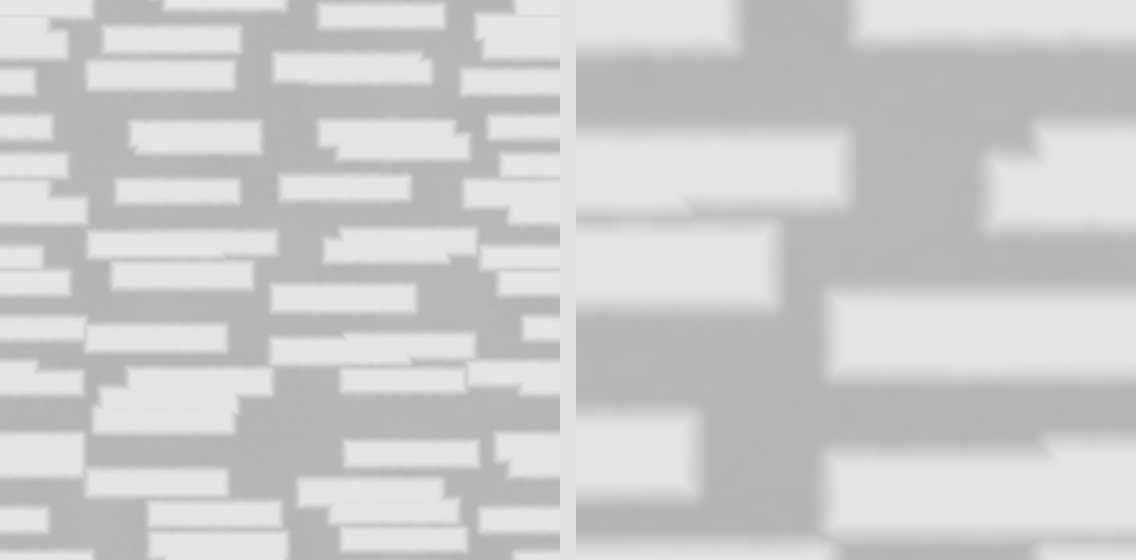
Left: the whole. Right: its middle third, enlarged.
Reproduce this pattern procedurally as a Shadertoy shader.

```glsl
// Soft pale horizontal bars scattered over a faintly mottled grey ground.
// Each cell of a wrapped 3 x 16 grid holds one bar with random offset and size;
// the nearest bar distance is blurred into a mask, so overlapping bars merge.

const vec3 GROUND = vec3(0.715);
const vec3 BAR = vec3(0.898);
const vec2 GRID = vec2(3.0, 16.0);
const vec2 PHASE = vec2(0.16, 0.0);   // canvas border runs through bar middles

float hash(vec2 p, float seed) {
    return fract(sin(dot(p, vec2(127.1, 311.7)) + seed * 74.7) * 43758.5453);
}

// Exact whole-number wrap, safe against rounding at the border
vec2 wrapCell(vec2 cell, vec2 period) {
    return floor(mod(cell + 0.5, period));
}

// Value noise that wraps after a whole number of cells
float tileNoise(vec2 uv, float period, float seed) {
    vec2 p = uv * period;
    vec2 cell = floor(p);
    vec2 f = fract(p);
    f = f * f * (3.0 - 2.0 * f);
    vec2 lo = wrapCell(cell, vec2(period));
    vec2 hi = wrapCell(cell + 1.0, vec2(period));
    float bottom = mix(hash(lo, seed), hash(vec2(hi.x, lo.y), seed), f.x);
    float top = mix(hash(vec2(lo.x, hi.y), seed), hash(hi, seed), f.x);
    return mix(bottom, top, f.y);
}

// Signed distance to a box with rounded corners
float roundedBox(vec2 p, vec2 halfSize, float radius) {
    vec2 q = abs(p) - halfSize + radius;
    return length(max(q, 0.0)) + min(max(q.x, q.y), 0.0) - radius;
}

// Distance to the nearest bar, searching the neighbouring cells
float barDistance(vec2 uv, vec2 grid, vec2 jitter) {
    vec2 home = floor(uv * grid);
    float nearest = 1.0;
    for (int y = -2; y <= 2; y++) {
        for (int x = -1; x <= 1; x++) {
            vec2 cell = home + vec2(x, y);
            vec2 id = wrapCell(cell, grid);
            vec2 offset = vec2(hash(id, 1.0), hash(id, 2.0)) - 0.5;
            vec2 center = (cell + 0.5 + offset * jitter) / grid;
            float width = mix(0.218, 0.266, hash(id, 3.0));
            vec2 halfSize = 0.5 * width * vec2(1.0, 0.194);
            nearest = min(nearest, roundedBox(uv - center, halfSize, 0.004));
        }
    }
    return nearest;
}

void mainImage(out vec4 fragColor, in vec2 fragCoord) {
    vec2 uv = fract(fragCoord / iResolution.xy + PHASE);

    // Ground: broad clouds and fine grain
    float clouds = tileNoise(uv, 9.0, 4.0) - 0.5;
    float grain = tileNoise(uv, 110.0, 5.0) - 0.5;
    vec3 ground = GROUND + 0.016 * clouds + 0.009 * grain;

    // Bars: slightly wavering, blurred edges
    float waver = 0.0016 * (tileNoise(uv, 90.0, 6.0) - 0.5);
    float dist = barDistance(uv, GRID, vec2(0.42, 1.3)) + waver;
    float blur = max(0.0105, 1.0 / iResolution.y);
    float mask = 1.0 - smoothstep(-blur, blur, dist);

    fragColor = vec4(mix(ground, BAR, mask), 1.0);
}
```
